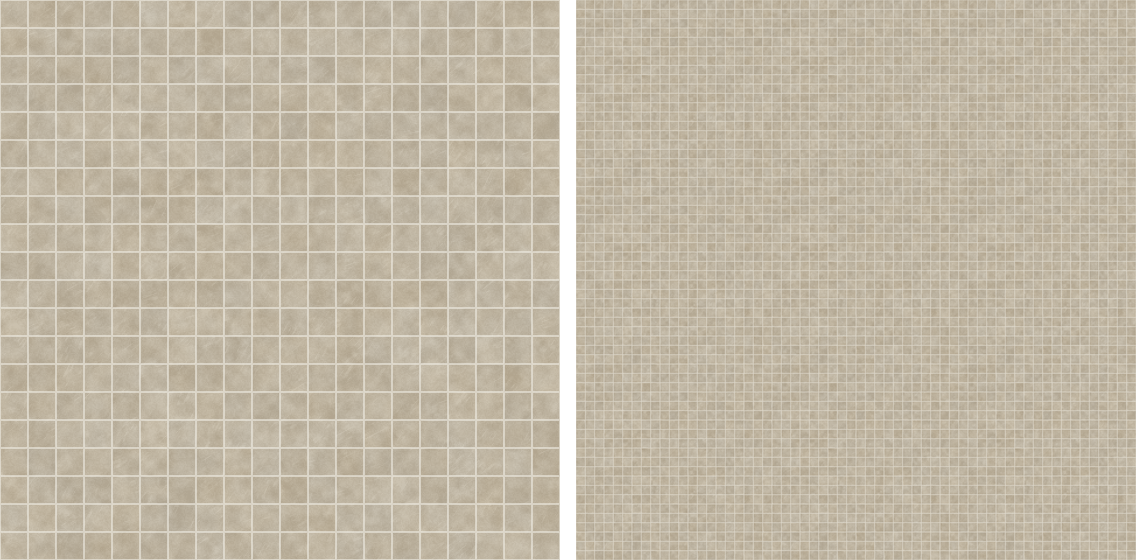
Left, the tile; right, the same tile 3 across and 3 down.
Write a three.js fragment shader that draws this texture.

```glsl
// Square beige stone tiles in a 20 x 20 grid with thin off-white grout.
// Each tile takes its own seeded patch of cloudy stone, faint diagonal
// scratches and fine grain; joints lie on the cell borders, so it tiles.

varying vec2 vUv;

const float TILES = 20.0;
const float GROUT_HALF = 0.019;   // half joint width, in tiles
const float EDGE_SOFT = 0.0195;   // half width of the smoothed joint edge

const vec3 STONE_DARK = vec3(0.695, 0.650, 0.568);
const vec3 STONE_LIGHT = vec3(0.795, 0.760, 0.690);
const vec3 GROUT = vec3(0.960, 0.952, 0.922);

float hash(vec2 p) {
  vec3 q = fract(vec3(p.xyx) * 0.1031);
  q += dot(q, q.yzx + 33.33);
  return fract((q.x + q.y) * q.z);
}

float valueNoise(vec2 p) {
  vec2 cell = floor(p);
  vec2 f = fract(p);
  f = f * f * (3.0 - 2.0 * f);
  float low = mix(hash(cell), hash(cell + vec2(1.0, 0.0)), f.x);
  float high = mix(hash(cell + vec2(0.0, 1.0)), hash(cell + vec2(1.0, 1.0)), f.x);
  return mix(low, high, f.y);
}

float fbm(vec2 p) {
  float sum = 0.0;
  float weight = 0.5;
  for (int i = 0; i < 4; i++) {
    sum += weight * valueNoise(p);
    p = p * 2.03 + 17.3;
    weight *= 0.5;
  }
  return sum / 0.9375;
}

vec2 rotate(vec2 p, float angle) {
  float c = cos(angle);
  float s = sin(angle);
  return vec2(c * p.x - s * p.y, s * p.x + c * p.y);
}

// Thin pale strokes, broken up by a patchy mask
float scratches(vec2 p, float angle, vec2 seed) {
  vec2 along = rotate(p - 0.5, angle) * vec2(3.0, 17.0);
  float stroke = smoothstep(0.62, 0.95, valueNoise(along + seed));
  return stroke * smoothstep(0.4, 0.75, valueNoise(p * 2.5 + seed + 31.0));
}

vec3 stone(vec2 p, vec2 id) {
  vec2 seed = floor(90.0 * vec2(hash(id + 3.0), hash(id + 47.0)));
  float cloud = fbm(p * 2.6 + seed) - 0.5;
  float grain = valueNoise(p * 24.0 + seed) - 0.5;
  float shade = hash(id + 11.0) - 0.5;
  float angle = -0.7 + 0.9 * (hash(id + 71.0) - 0.5);

  float tone = 0.47 + 1.1 * cloud + 0.32 * grain + 0.32 * shade;
  tone += 0.28 * scratches(p, angle, seed);
  vec3 color = mix(STONE_DARK, STONE_LIGHT, clamp(tone, 0.0, 1.0));

  // Slight drift between yellowish and rosy grey stone
  float warmth = hash(id + 23.0) - 0.5 + 0.8 * (valueNoise(p * 2.0 + seed + 9.0) - 0.5);
  return color + warmth * vec3(0.004, -0.004, -0.016);
}

// Coverage of the joint around the cell border
float groutMask(vec2 p) {
  vec2 border = min(p, 1.0 - p);
  float dist = min(border.x, border.y);
  return clamp((GROUT_HALF + EDGE_SOFT - dist) / (2.0 * EDGE_SOFT), 0.0, 1.0);
}

void main() {
  vec2 grid = vUv * TILES;
  vec2 id = mod(floor(grid), TILES);
  vec2 p = fract(grid);
  gl_FragColor = vec4(mix(stone(p, id), GROUT, groutMask(p)), 1.0);
}
```
